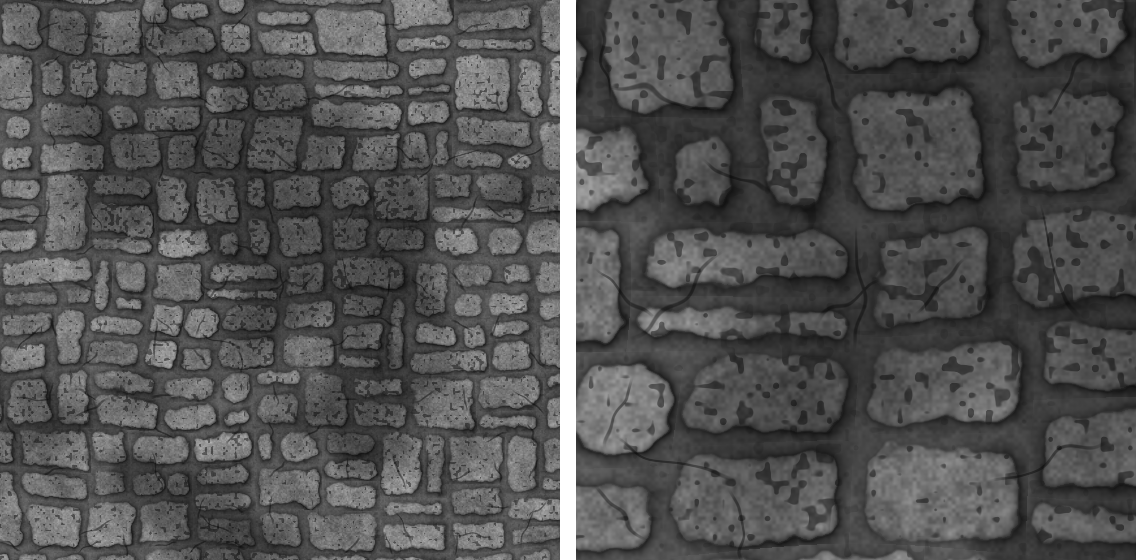
Left: the whole. Right: its middle third, enlarged.
Give the GLSL for this texture, as a WebGL 2 fragment shader.

```glsl
#version 300 es
precision highp float;
// Weathered grey rubble wall: irregular hewn stones set in recessed mortar.

#define BANDS 6.0          // main courses over the canvas height
#define BLOCKS 4.2         // blocks along each course, before splitting
#define MORTAR 0.0075      // half width of a joint
#define ROUGHNESS 0.0075   // raggedness of the stone edges
#define STONE_TONE 0.485
#define MORTAR_TONE 0.355
#define GRAIN 0.20
#define PITTING 0.42
#define STAIN 0.34
#define EDGE_SHADOW 0.68

uniform vec2 u_resolution;
out vec4 fragColor;

float hash(vec2 p) {
    vec3 q = fract(p.xyx * 0.1031);
    q += dot(q, q.yzx + 33.33);
    return fract((q.x + q.y) * q.z);
}

float noise(vec2 p) {
    vec2 i = floor(p), f = fract(p);
    f = f * f * (3.0 - 2.0 * f);
    return mix(mix(hash(i), hash(i + vec2(1, 0)), f.x),
               mix(hash(i + vec2(0, 1)), hash(i + vec2(1, 1)), f.x), f.y);
}

float fbm(vec2 p) {
    float sum = 0.0, amp = 0.53;
    for (int i = 0; i < 4; i++) {
        sum += amp * noise(p);
        p = mat2(1.6, 1.2, -1.2, 1.6) * p + 17.3;
        amp *= 0.5;
    }
    return sum;
}

// Start, end and index of the unevenly long interval around x
vec3 unevenSpan(float x, float seed) {
    float i = floor(x);
    if (x < i + 0.45 * hash(vec2(i, seed))) i -= 1.0;
    return vec3(i + 0.45 * hash(vec2(i, seed)),
                i + 1.0 + 0.45 * hash(vec2(i + 1.0, seed)), i);
}

// Corners of the stone's cell; blocks are cut in two until small enough
vec4 stoneCell(vec2 p, out float key) {
    vec3 band = unevenSpan(p.y * BANDS + 20.0, 7.0);
    vec3 block = unevenSpan(p.x * BLOCKS + 40.0 + 0.37 * band.z, band.z + 50.0);
    vec2 lo = vec2((block.x - 40.0 - 0.37 * band.z) / BLOCKS, (band.x - 20.0) / BANDS);
    vec2 hi = vec2((block.y - 40.0 - 0.37 * band.z) / BLOCKS, (band.y - 20.0) / BANDS);
    key = hash(vec2(block.z, band.z) + 3.0) * 100.0;
    for (int i = 0; i < 5; i++) {
        vec2 size = hi - lo;
        if (size.x * size.y < mix(0.005, 0.0145, hash(vec2(key, 1.0)))) break;
        bool upright = size.x > size.y * mix(0.9, 2.1, hash(vec2(key, 2.0)));
        float cut = mix(0.32, 0.68, hash(vec2(key, 3.0)));
        vec2 mid = mix(lo, hi, cut);
        bool upper = upright ? p.x > mid.x : p.y > mid.y;
        if (upright) { if (upper) lo.x = mid.x; else hi.x = mid.x; }
        else { if (upper) lo.y = mid.y; else hi.y = mid.y; }
        key = hash(vec2(key, upper ? 4.0 : 5.0)) * 100.0;
    }
    return vec4(lo, hi);
}

float roundBox(vec2 p, vec2 halfSize, float radius) {
    vec2 q = abs(p) - halfSize + radius;
    return length(max(q, 0.0)) + min(max(q.x, q.y), 0.0) - radius;
}

// Sparse hairline scratches, one candidate per grid cell
float scratches(vec2 p, float scale, float aa) {
    vec2 g = p * scale, cell = floor(g);
    vec2 c = g - cell - 0.5 - 0.2 * (vec2(hash(cell + 11.0), hash(cell + 23.0)) - 0.5);
    float angle = 6.2832 * hash(cell + 37.0);
    vec2 dir = vec2(cos(angle), sin(angle));
    float along = dot(c, dir);
    float across = dot(c, vec2(-dir.y, dir.x)) + 0.12 * (noise(g * 5.0) - 0.5);
    float line = 1.0 - smoothstep(0.0004, 0.0008 + aa, abs(across) / scale);
    return line * smoothstep(0.36, 0.2, abs(along)) * step(hash(cell + 51.0), 0.33);
}

void main() {
    vec2 p = gl_FragCoord.xy / u_resolution.y;
    float aa = 1.0 / u_resolution.y;

    // Sagging courses and the cell of this stone
    vec2 bent = p + 0.026 * (vec2(noise(p * 6.0), noise(p * 6.0 + 31.0)) - 0.5);
    float key;
    vec4 cell = stoneCell(bent, key);
    vec2 halfSize = 0.5 * (cell.zw - cell.xy);
    vec2 local = bent - 0.5 * (cell.xy + cell.zw);

    // Slightly tilted stone with a chipped outline
    float tilt = 0.09 * (hash(vec2(key, 6.0)) - 0.5);
    vec2 turned = local + tilt * vec2(-local.y, local.x);
    vec2 inner = max(halfSize - MORTAR * mix(0.75, 1.35, hash(vec2(key, 7.0))), 0.004);
    float radius = min(mix(0.005, 0.02, hash(vec2(key, 8.0))), min(inner.x, inner.y));
    float d = roundBox(turned, inner, radius);
    d += ROUGHNESS * (2.0 * fbm(p * 38.0) - 1.0) + 0.004 * (noise(p * 110.0) - 0.5);
    float stoneMask = 1.0 - smoothstep(-0.001 - aa, 0.001 + aa, d);

    // Surface tones
    float patches = fbm(p * 16.0 + key);
    float mottle = fbm(p * 75.0);
    float stone = STONE_TONE + 0.09 * (hash(vec2(key, 9.0)) - 0.5)
                + 0.20 * (patches - 0.5) + 0.15 * (mottle - 0.5);
    stone += 0.035 * exp(-abs(d + 0.006) / 0.004);
    float mortar = MORTAR_TONE + 0.13 * (fbm(p * 22.0) - 0.5) + 0.08 * (mottle - 0.5);
    float tone = mix(mortar, stone, stoneMask);

    // Fine grain, dark pits and soot stains
    float soot = smoothstep(0.44, 0.72, fbm(p * 4.5 + 9.0));
    float grain = 0.6 * noise(p * 430.0) + 0.4 * noise(p * 230.0 + 5.0) - 0.5;
    tone += GRAIN * grain * mix(0.5, 1.0, stoneMask);
    float pitLevel = 0.82 - 0.3 * (patches - 0.4) - 0.12 * soot;
    float pits = smoothstep(pitLevel, pitLevel + 0.12, noise(p * 190.0 + 70.0));
    tone *= 1.0 - PITTING * pits * mix(0.3, 1.0, stoneMask);
    tone *= 1.0 - STAIN * soot;

    // Contact shadow, deeper at the lower right of each stone
    float lean = dot(local / halfSize, vec2(0.5, -0.5));
    float depth = clamp(0.62 + 0.4 * lean + 0.9 * (fbm(p * 13.0 + 60.0) - 0.5), 0.15, 1.0);
    float spread = d > 0.0 ? 0.0045 : 0.0022;
    tone *= 1.0 - EDGE_SHADOW * depth * exp(-abs(d - 0.001) / spread);

    // Scratches
    float marks = max(scratches(p, 9.0, aa), scratches(p + 0.41, 15.0, aa));
    tone *= 1.0 - 0.4 * marks;

    fragColor = vec4(vec3(clamp(tone, 0.0, 1.0)), 1.0);
}
```
